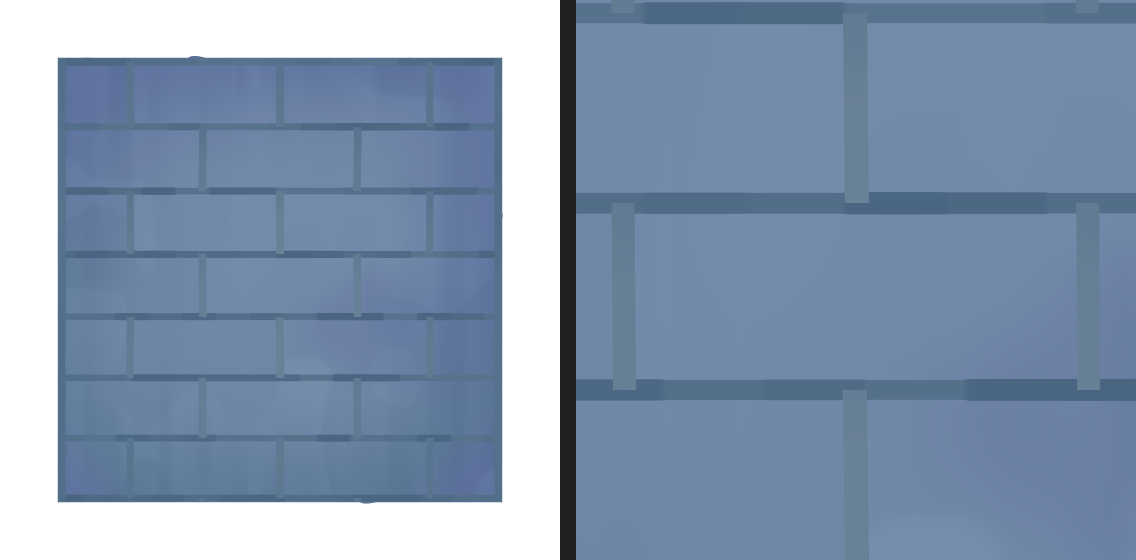
Left, the full canvas; right, a detail of the centre.
This texture is drawn by a Shadertoy shader. Its source:

```glsl
#define PANEL 0.779
#define ROWS 7.0
#define COLUMNS 3.0
#define JOINT 0.0085
#define ROW_SAG 0.013
#define COLUMN_SPREAD 0.012
#define SMUDGE vec2(0.76, 0.40)
#define STREAKS 0.028
#define PATCHES 0.022

const vec3 MARGIN = vec3(1.0);
const vec3 BRICK_LIGHT = vec3(0.450, 0.537, 0.660);
const vec3 BRICK_BLUE = vec3(0.372, 0.452, 0.620);
const vec3 BRICK_TEAL = vec3(0.368, 0.482, 0.597);
const vec3 JOINT_DARK = vec3(0.288, 0.395, 0.505);
const vec3 JOINT_MID = vec3(0.345, 0.455, 0.555);
const vec3 JOINT_LIGHT = vec3(0.412, 0.505, 0.590);

float hash(vec2 p) {
    return fract(sin(dot(p, vec2(127.1, 311.7))) * 43758.5453);
}

// Value noise whose lattice wraps after "period" cells
float noise(vec2 p, vec2 period) {
    p *= period;
    vec2 cell = floor(p), f = fract(p);
    f = f * f * (3.0 - 2.0 * f);
    vec2 a = mod(cell, period), b = mod(cell + 1.0, period);
    return mix(mix(hash(a), hash(vec2(b.x, a.y)), f.x),
               mix(hash(vec2(a.x, b.y)), hash(b), f.x), f.y);
}

// Coverage of a shape from its signed distance
float fill(float d, float pixel) {
    return clamp(0.5 - d / pixel, 0.0, 1.0);
}

// Brush stretches of differing tone along a joint
float stretches(float along, float id) {
    float s = along * 13.0 + 7.0 * hash(vec2(id, 3.0));
    float blend = smoothstep(0.9, 1.0, fract(s));
    return mix(hash(vec2(floor(s), id)), hash(vec2(floor(s) + 1.0, id)), blend);
}

vec3 brickColour(vec2 p, vec2 uv, vec2 id) {
    // Pale centre, blue upper edge and corners, teal lower edge
    vec2 c = abs(p - vec2(0.47, 0.52)) * 2.0;
    float cloud = noise(uv, vec2(5.0));
    float edge = smoothstep(0.25, 1.08, length(pow(c, vec2(1.7))) + 0.25 * (cloud - 0.5));
    float teal = smoothstep(0.95, 0.35, p.y + 0.35 * (cloud - 0.5) + 0.3 * p.x * p.x);
    teal *= 1.0 - smoothstep(0.55, 0.9, c.x * c.y);
    vec3 colour = mix(BRICK_LIGHT, mix(BRICK_BLUE, BRICK_TEAL, teal), edge);

    // Blue smudge
    vec2 s = (p - SMUDGE) * vec2(1.0, 1.35);
    float smudge = smoothstep(0.25, 0.02, length(s) + 0.12 * (noise(uv, vec2(12.0)) - 0.5));
    colour = mix(colour, BRICK_BLUE, 0.65 * smudge);

    // Vertical streaks, flat brush patches and a tone for each brick
    float streak = noise(uv, vec2(44.0, 4.0)) - 0.5;
    float patchTone = smoothstep(0.48, 0.56, noise(uv + 0.02 * cloud, vec2(11.0, 9.0))) - 0.5;
    colour += STREAKS * streak * (0.25 + edge);
    colour += PATCHES * patchTone * noise(uv, vec2(7.0, 6.0));
    return colour + 0.012 * (hash(id) - 0.5);
}

void mainImage(out vec4 fragColor, in vec2 fragCoord) {
    vec2 uv = fragCoord / iResolution.xy;
    vec2 p = (uv - 0.5) / PANEL + 0.5;
    float pixel = 1.0 / (PANEL * min(iResolution.x, iResolution.y));

    // Running bond with slightly uneven spacing
    float rowPos = (p.y + ROW_SAG * sin(3.14159 * p.y)) * ROWS;
    float row = floor(rowPos);
    float colPos = (p.x + COLUMN_SPREAD * sin(6.28318 * p.x)) * COLUMNS;
    colPos += 0.5 * (1.0 - mod(row, 2.0));
    float rowJoint = floor(rowPos + 0.5);
    float colJoint = floor(colPos + 0.5);
    vec3 colour = brickColour(p, uv, vec2(floor(colPos), row));

    // Horizontal joints
    float tone = stretches(p.x, rowJoint);
    float dRow = abs(rowPos - rowJoint) / ROWS - JOINT + 0.0012 * tone;
    colour = mix(colour, mix(JOINT_DARK, JOINT_MID, tone), fill(dRow, pixel));

    // Upright joints lie on top, each with its own lean and fade
    float lean = 0.004 * (hash(vec2(colJoint, row)) - 0.5) * (fract(rowPos) - 0.5);
    float dCol = abs((colPos - colJoint) / COLUMNS + lean) - JOINT;
    float pale = 1.0 - smoothstep(0.1, 0.6, length(p - vec2(0.48, 0.42)));
    pale += 0.25 * (hash(vec2(row, colJoint)) - 0.5) - 0.3 * smoothstep(0.5, 1.0, fract(rowPos));
    vec3 upright = mix(JOINT_MID, JOINT_LIGHT, clamp(pale, 0.0, 1.0));
    colour = mix(colour, upright, fill(dCol, pixel));

    // Frame sides
    float side = step(0.5, p.x);
    float dSide = abs(p.x - side) - JOINT - 0.002 * (noise(uv, vec2(3.0, 9.0)) - 0.5);
    float sideTone = noise(uv + 0.3 * side, vec2(2.0, 8.0));
    colour = mix(colour, mix(JOINT_DARK, JOINT_MID, 0.45 + 0.6 * sideTone), fill(dSide, pixel));

    // Cut the panel out of the margin, with a few worn bumps
    vec2 q = abs(p - 0.5) - 0.5 - JOINT - 0.001;
    float bump = 0.004 * smoothstep(0.78, 0.95, noise(uv, vec2(26.0)));
    colour = mix(MARGIN, colour, fill(max(q.x, q.y) - bump, pixel));
    fragColor = vec4(colour, 1.0);
}
```
